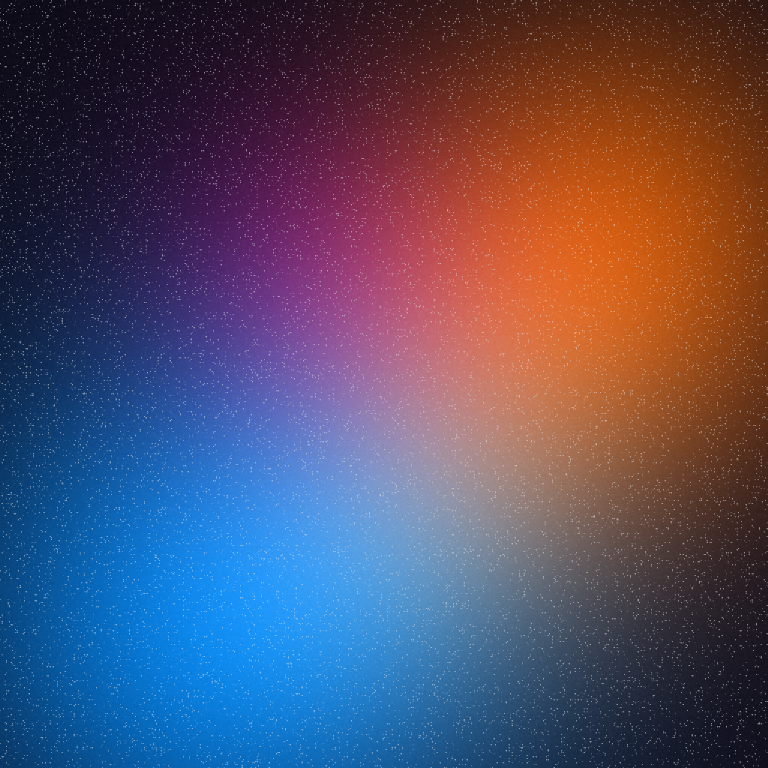
Give the GLSL for this background, as a Shadertoy shader.

```glsl
// Soft colour glows blending over a near-black violet ground, dusted with pale specks.
// Each glow is a Gaussian added to the ground; the dust is a hashed grid of
// tiny dots with varied strength, plus a faint film grain.

// Ground and glow colours (negative channels drain light from the mix)
const vec3 GROUND = vec3(0.055, 0.043, 0.090);
const vec3 BLUE   = vec3(-0.05, 0.48, 0.85);
const vec3 ORANGE = vec3(0.73, 0.29, -0.07);
const vec3 PINK   = vec3(0.27, -0.04, 0.20);
const vec3 PALE   = vec3(0.35, 0.24, 0.13);
const vec3 DUST   = vec3(0.88, 0.88, 0.90);

// Glow centres, in canvas units
const vec2 BLUE_POS   = vec2(0.32, 0.20);
const vec2 ORANGE_POS = vec2(0.78, 0.67);
const vec2 PINK_POS   = vec2(0.42, 0.64);
const vec2 PALE_POS   = vec2(0.60, 0.35);

// Glow radii, in canvas units
const float BLUE_SIZE   = 0.37;
const float ORANGE_SIZE = 0.30;
const float PINK_SIZE   = 0.235;
const float PALE_SIZE   = 0.265;

// Dust and grain
const float DUST_CELLS   = 512.0;  // grid cells across the canvas
const float DUST_DENSITY = 0.075;  // share of cells that hold a speck
const float DUST_MIN     = 0.08;   // opacity of the weakest speck
const float DUST_MAX     = 0.58;   // opacity of the strongest speck
const float DUST_RADIUS  = 0.5;    // in cells
const float GRAIN        = 0.02;

// Integer hash: three independent values in 0..1 for a grid cell
vec3 hash3(ivec2 cell) {
    uvec3 v = uvec3(uint(cell.x), uint(cell.y), 7u) * 1664525u + 1013904223u;
    v.x += v.y * v.z;
    v.y += v.z * v.x;
    v.z += v.x * v.y;
    v ^= v >> 16u;
    v.x += v.y * v.z;
    v.y += v.z * v.x;
    v.z += v.x * v.y;
    return vec3(v >> 8u) / 16777216.0;
}

float glow(vec2 p, vec2 centre, float size) {
    vec2 d = (p - centre) / size;
    return exp(-dot(d, d));
}

vec3 background(vec2 p) {
    return GROUND
        + BLUE   * glow(p, BLUE_POS, BLUE_SIZE)
        + ORANGE * glow(p, ORANGE_POS, ORANGE_SIZE)
        + PINK   * glow(p, PINK_POS, PINK_SIZE)
        + PALE   * glow(p, PALE_POS, PALE_SIZE);
}

void mainImage(out vec4 fragColor, in vec2 fragCoord) {
    vec2 p = fragCoord / iResolution.y;
    vec3 color = clamp(background(p), 0.0, 1.0);

    // One possible speck per grid cell
    vec2 grid = p * DUST_CELLS;
    vec3 rnd = hash3(ivec2(floor(grid)));
    float pixel = DUST_CELLS / iResolution.y;
    float dist = length(fract(grid) - 0.5);
    float dot_ = 1.0 - smoothstep(DUST_RADIUS - 0.5 * pixel, DUST_RADIUS + 0.5 * pixel, dist);
    float strength = mix(DUST_MIN, DUST_MAX, rnd.y);
    float speck = step(rnd.x, DUST_DENSITY) * dot_ * strength;

    // Faint grain under the dust
    color += (rnd.z - 0.5) * GRAIN;
    color = mix(color, DUST, speck);

    fragColor = vec4(clamp(color, 0.0, 1.0), 1.0);
}
```
